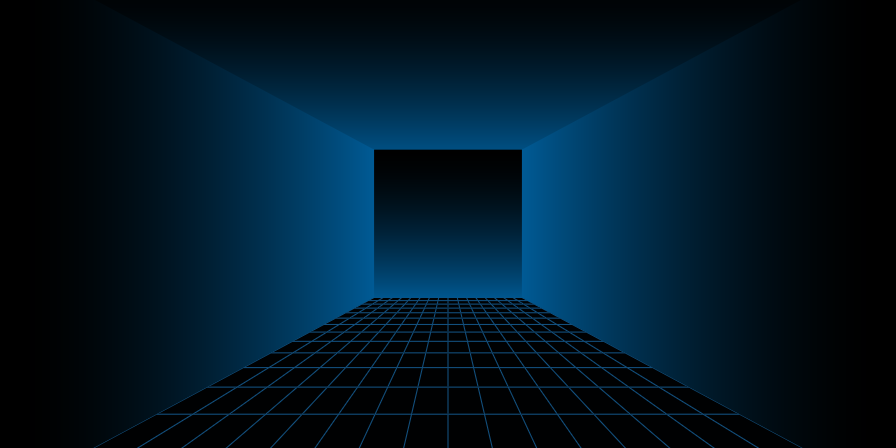
A WebGL 1 fragment shader for this background:

```glsl
precision highp float;
// An empty dark corridor with glowing blue walls and a black grid floor.
// Each surface is a power-curve gradient, joined by slanted edge masks;
// the floor lines come from a perspective repeat in x and in 1 / depth.
uniform vec2 u_resolution;

const vec3 GLOW = vec3(0.0, 0.355, 0.585);
const float BACK_HALF = 0.165;    // half width of the far wall
const float BACK_TOP = 0.666;
const float BACK_BOTTOM = 0.336;
const float SPREAD = 1.865;       // sideways run of the corner edges per unit height

// Smooth coverage of the side where dist is positive
float inside(float dist, float px) {
  return clamp(dist / px + 0.5, 0.0, 1.0);
}

// Coverage of a thin line, given the distance to its centre
float thinLine(float dist, float width, float px) {
  return clamp((0.5 * (width + px) - dist) / px, 0.0, min(1.0, width / px));
}

// Distance to the nearest whole number
float toWhole(float v) {
  return abs(fract(v + 0.5) - 0.5);
}

vec3 floorColor(vec2 p, float halfWidth, float px) {
  // Lines running into the distance, sixteen cells across
  float column = 8.0 * p.x / halfWidth;
  float lean = SPREAD * column / 8.0;
  float alongDist = toWhole(column) * halfWidth / 8.0 / sqrt(1.0 + lean * lean);

  // Cross lines, evenly spaced in inverse height below the horizon
  float drop = max(0.448 - p.y, 0.05);
  float row = (1.0 / drop - 2.684) / 0.52;
  float crossDist = toWhole(row) * 0.52 * drop * drop;

  float grid = max(thinLine(alongDist, 0.0024, px), thinLine(crossDist, 0.0024, px));
  return mix(vec3(0.0, 0.004, 0.008), vec3(0.07, 0.31, 0.49), grid);
}

void main() {
  float px = 1.0 / u_resolution.y;
  vec2 p = (gl_FragCoord.xy - vec2(0.5 * u_resolution.x, 0.0)) * px;
  float side = abs(p.x);

  // Side walls, brightest at the far end
  float wallDepth = clamp((0.96 - side) / (0.96 - BACK_HALF), 0.0, 1.0);
  vec3 color = GLOW * pow(wallDepth, 1.7);

  // Ceiling, fading to dark overhead
  float ceilingDepth = clamp((1.0 - p.y) / (1.0 - BACK_TOP), 0.0, 1.0);
  vec3 ceiling = GLOW * mix(0.04, 0.87, pow(ceilingDepth, 1.5));
  float ceilingHalf = BACK_HALF + SPREAD * (p.y - BACK_TOP);
  float ceilingMask = inside((ceilingHalf - side) / 2.1, px) * inside(p.y - BACK_TOP, px);
  color = mix(color, ceiling, ceilingMask);

  // Floor with its grid
  float floorHalf = BACK_HALF + SPREAD * max(BACK_BOTTOM - p.y, 0.0);
  float floorMask = inside((floorHalf - side) / 2.1, px) * inside(BACK_BOTTOM - p.y, px);
  color = mix(color, floorColor(p, floorHalf, px), floorMask);

  // Far wall, black above and glowing at its foot
  float fall = clamp((BACK_TOP - p.y) / (BACK_TOP - BACK_BOTTOM), 0.0, 1.0);
  float backMask = inside(BACK_HALF - side, px)
                 * inside(BACK_TOP - p.y, px) * inside(p.y - BACK_BOTTOM, px);
  color = mix(color, GLOW * 0.95 * pow(fall, 1.6), backMask);

  gl_FragColor = vec4(color, 1.0);
}
```
